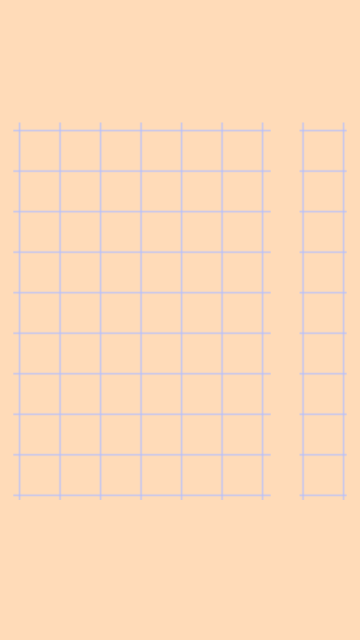
This pattern is drawn by a WebGL 2 fragment shader. Its source:

```glsl
#version 300 es
precision highp float;
// Soft lavender grid on peach, split into a wide and a narrow panel.

#define PAPER vec3(1.0, 0.86, 0.72)
#define INK vec3(0.705, 0.75, 1.0)
#define CELL vec2(0.1125, 0.11257)
#define GRID_START vec2(0.0544, 0.4019)
#define WIDE_SPAN vec2(0.037, 0.752)
#define NARROW_SPAN vec2(0.832, 0.963)
#define HEIGHT_SPAN vec2(0.389, 1.4375)
#define LINE_SOFTNESS 0.0021
#define LINE_OPACITY 0.67

uniform vec2 u_resolution;
out vec4 fragColor;

// Smoothed coverage of the interval span.x .. span.y.
float inside(float x, vec2 span, float pixel) {
    float edgeDistance = min(x - span.x, span.y - x);
    return clamp(edgeDistance / pixel + 0.5, 0.0, 1.0);
}

// Distance on each axis to the nearest grid line.
vec2 gridDistance(vec2 p) {
    vec2 cellPosition = (p - GRID_START) / CELL;
    return abs(fract(cellPosition + 0.5) - 0.5) * CELL;
}

void main() {
    // The canvas width is one unit.
    float pixel = 1.0 / u_resolution.x;
    vec2 p = gl_FragCoord.xy * pixel;

    // Soft line profiles, blended so that crossings become denser.
    vec2 d = gridDistance(p) / LINE_SOFTNESS;
    vec2 lines = LINE_OPACITY * exp(-0.5 * d * d);
    float ink = 1.0 - (1.0 - lines.x) * (1.0 - lines.y);

    // Trim the grid to the two panels.
    float panels = max(inside(p.x, WIDE_SPAN, pixel), inside(p.x, NARROW_SPAN, pixel));
    ink *= panels * inside(p.y, HEIGHT_SPAN, pixel);

    fragColor = vec4(mix(PAPER, INK, ink), 1.0);
}
```
